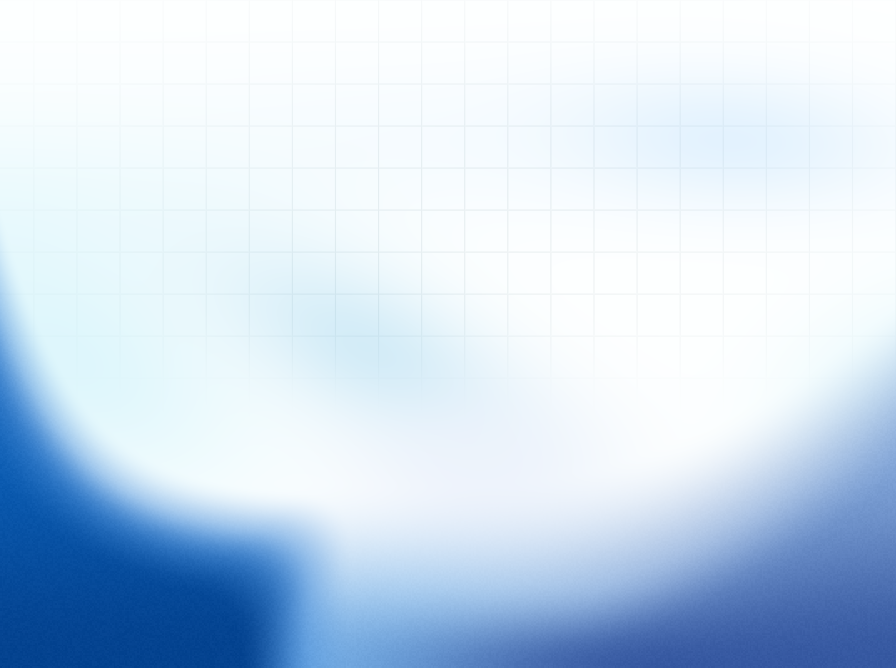
Reproduce this background procedurally as a Shadertoy shader.

```glsl
// Pale sky backdrop: soft tinted glows over white, a deep blue swell at lower left,
// a blue haze rising to the right, and a faint fading grid.
// Glows are rotated gaussians; swell and haze are blurred distance fields.

#define GRID_CELL vec2(0.0645, 0.0629)
#define GRID_ORIGIN vec2(0.0507, 1.0)
#define GRID_WIDTH 0.0017
#define GRID_STRENGTH 0.065
#define GRAIN_CELLS 400.0
#define GRAIN_STRENGTH 0.022
#define SWELL_EDGE 0.435
#define SWELL_ROUND 0.08
#define HAZE_LEVEL 0.11
#define HAZE_RISE 0.66

const vec3 WHITE = vec3(0.995, 1.0, 1.0);
const vec3 CYAN_TINT = vec3(0.85, 0.96, 0.985);
const vec3 POOL_BLUE = vec3(0.815, 0.92, 0.967);
const vec3 SKY_TINT = vec3(0.885, 0.947, 0.995);
const vec3 LAVENDER = vec3(0.925, 0.945, 0.985);
const vec3 HAZE_LEFT = vec3(0.47, 0.69, 0.90);
const vec3 HAZE_RIGHT = vec3(0.50, 0.64, 0.84);
const vec3 HAZE_DEEP = vec3(0.21, 0.345, 0.63);
const vec3 SWELL_RIM = vec3(0.32, 0.58, 0.86);
const vec3 SWELL_LOW = vec3(0.015, 0.26, 0.56);
const vec3 SWELL_HIGH = vec3(0.04, 0.36, 0.70);

float hash(vec2 cell) {
    vec3 h = fract(vec3(cell.xyx) * 0.1031);
    h += dot(h, h.yzx + 33.33);
    return fract((h.x + h.y) * h.z);
}

// Elliptical gaussian, rotated by angle
float glow(vec2 p, vec2 center, vec2 radius, float angle) {
    float c = cos(angle), s = sin(angle);
    vec2 d = p - center;
    d = vec2(c * d.x + s * d.y, c * d.y - s * d.x) / radius;
    return exp(-dot(d, d));
}

float smoothMax(float a, float b, float k) {
    float h = max(k - abs(a - b), 0.0) / k;
    return max(a, b) + 0.25 * h * h * k;
}

// Approximate signed distance to the swell: decaying crest, steep right flank
float swellDistance(vec2 p) {
    float decay = 0.30 * exp(-p.x / 0.13);
    float slope = decay / 0.13;
    float crest = (p.y - 0.16 - decay) / sqrt(1.0 + slope * slope);
    return smoothMax(crest, p.x - SWELL_EDGE, SWELL_ROUND);
}

float gridLines(vec2 p, float pixel) {
    vec2 q = (p - GRID_ORIGIN) / GRID_CELL;
    vec2 dist = abs(fract(q - 0.5) - 0.5) * GRID_CELL;
    vec2 cover = clamp((0.5 * (GRID_WIDTH + pixel) - dist) / pixel, 0.0, 1.0);
    cover *= min(GRID_WIDTH / pixel, 1.0);
    float fade = glow(p, vec2(0.72, 0.68), vec2(0.62, 0.34), 0.0);
    return max(cover.x, cover.y) * fade * smoothstep(0.36, 0.55, p.y);
}

void mainImage(out vec4 fragColor, in vec2 fragCoord) {
    float pixel = 1.0 / iResolution.y;
    vec2 p = fragCoord * pixel;

    // Pale glows
    vec3 color = WHITE;
    color = mix(color, CYAN_TINT, 0.45 * glow(p, vec2(0.0, 0.66), vec2(0.45, 0.18), 0.0));
    color = mix(color, CYAN_TINT, 0.85 * glow(p, vec2(0.10, 0.46), vec2(0.28, 0.16), -0.5));
    color = mix(color, SKY_TINT, 0.95 * glow(p, vec2(1.09, 0.79), vec2(0.26, 0.10), -0.05));
    color = mix(color, SKY_TINT, 0.22 * glow(p, vec2(0.60, 0.79), vec2(0.35, 0.12), 0.0));
    color = mix(color, POOL_BLUE, 0.95 * glow(p, vec2(0.56, 0.47), vec2(0.25, 0.11), -0.5));
    color = mix(color, LAVENDER, 0.8 * glow(p, vec2(0.72, 0.29), vec2(0.20, 0.13), 0.0));
    color = mix(color, CYAN_TINT, 0.55 * glow(p, vec2(1.36, 0.43), vec2(0.20, 0.13), 0.4));

    // Grid
    color -= GRID_STRENGTH * vec3(1.1, 0.9, 0.85) * gridLines(p, pixel);

    // Haze rising toward the right, darkest along the floor
    float rise = max(p.x - 0.7, 0.0);
    float depth = HAZE_LEVEL + HAZE_RISE * rise * rise - p.y;
    float haze = smoothstep(-0.17, 0.11, depth);
    float floorHeight = mix(0.13, 0.33, smoothstep(0.85, 1.34, p.x));
    float deep = (1.0 - smoothstep(0.0, floorHeight, p.y)) * smoothstep(0.4, 1.0, p.x);
    vec3 hazeColor = mix(HAZE_LEFT, HAZE_RIGHT, smoothstep(0.55, 1.05, p.x));
    color = mix(color, mix(hazeColor, HAZE_DEEP, deep), haze);

    // Deep swell with a brighter rim
    float d = swellDistance(p);
    float rim = 1.0 - smoothstep(-0.035, 0.095, d);
    float core = 1.0 - smoothstep(-0.08, 0.035, d);
    vec3 coreColor = mix(SWELL_LOW, SWELL_HIGH, smoothstep(0.0, 0.35, p.y));
    color = mix(color, SWELL_RIM, rim);
    color = mix(color, coreColor, core);

    // Fine grain in the blue areas
    float grain = hash(floor(p * GRAIN_CELLS)) - 0.5;
    color += GRAIN_STRENGTH * grain * max(haze, rim);

    fragColor = vec4(clamp(color, 0.0, 1.0), 1.0);
}
```
